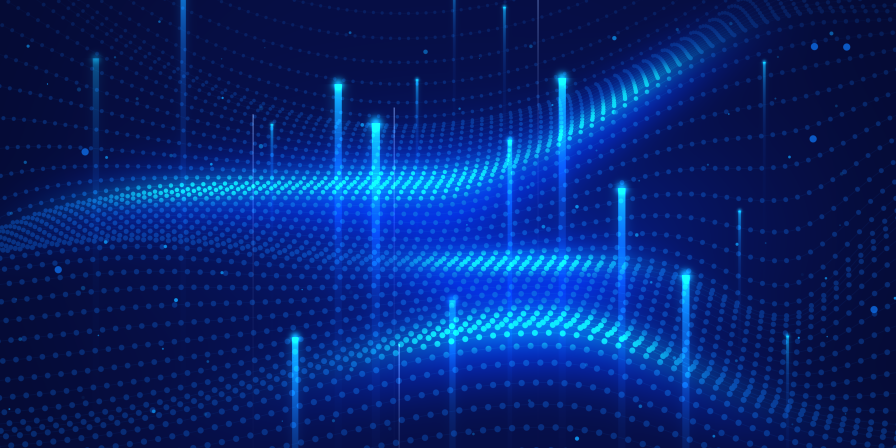
Write a Shadertoy shader that draws this background.

```glsl
// Glowing wave field: rows of dots flow between six stacked level curves
// and pack together on the bright crests. Light beams, threads and sparks
// are laid over it. Units: canvas height = 1, origin at the lower left.

#define NAVY vec3(0.025, 0.055, 0.27)
#define BLUE vec3(0.02, 0.19, 0.88)
#define AZURE vec3(0.05, 0.42, 0.90)
#define CYAN vec3(0.05, 0.92, 1.0)
#define SHEETS 5
#define ROWS 12
#define PACKING 0.7
#define BEAM_FADE 0.2
#define THREAD_FADE 0.09
#define SPARK_CELL 0.14

// Top of each wide beam: x, y, half width, strength
const vec4 beams[10] = vec4[10](
    vec4(0.409, 1.15, 0.006, 1.3), vec4(0.755, 0.812, 0.008, 0.9),
    vec4(0.839, 0.725, 0.009, 1.0), vec4(1.255, 0.826, 0.008, 1.0),
    vec4(1.138, 0.688, 0.005, 0.7), vec4(1.388, 0.580, 0.008, 0.9),
    vec4(1.531, 0.386, 0.008, 0.9), vec4(0.659, 0.247, 0.007, 0.9),
    vec4(1.010, 0.330, 0.007, 0.45), vec4(0.214, 0.870, 0.007, 0.35));
// Top of each thin thread, pale line and loose orb
const vec2 threads[7] = vec2[7](
    vec2(1.706, 0.862), vec2(1.651, 0.530), vec2(1.758, 0.251),
    vec2(1.126, 0.985), vec2(0.931, 0.823), vec2(0.607, 0.723), vec2(1.014, 1.04));
const vec2 paleLines[4] = vec2[4](
    vec2(0.565, 0.745), vec2(0.880, 0.760), vec2(1.201, 1.05), vec2(0.891, 0.232));
const vec2 orbs[6] = vec2[6](
    vec2(0.190, 0.661), vec2(0.130, 0.398), vec2(1.818, 0.896),
    vec2(1.951, 0.309), vec2(1.815, 0.690), vec2(1.890, 0.895));

float hash(vec2 p) {
    return fract(sin(dot(p, vec2(127.1, 311.7))) * 43758.5453);
}

float bump(float x, float center, float width) {
    float d = (x - center) / width;
    return exp(-d * d);
}

float disc(float d, float radius, float px) {
    return 1.0 - smoothstep(radius - 0.7 * px, radius + 0.7 * px, d);
}

// Height of level curve k, from the lowest to the highest
float level(int k, float x) {
    float arch = 0.02 + 0.255 * bump(x, 1.22, x < 1.22 ? 0.75 : 0.46);
    float bowl = 0.72 + 0.5 * (x - 0.9) * (x - 0.9);
    if (k == 0) return 0.5 * arch - 0.32;
    if (k == 1) return arch;
    if (k == 2) return 0.415 + 0.05 * bump(x, 0.3, 0.35)
        - 0.12 * bump(x, 1.75, 0.2) + 0.15 * smoothstep(1.75, 2.1, x);
    if (k == 3) return 0.59 - 0.1 * exp(-x / 0.2) + 0.385 * smoothstep(0.95, 1.85, x);
    return k == 4 ? bowl : bowl + 0.5;
}

// Light along level k: narrow core in x, wide halo in y
vec2 crest(vec2 p, int k, float center, float width, float height) {
    float dy = p.y - level(k, p.x);
    return vec2(bump(p.x, center, width) * bump(dy, 0.0, height),
                bump(p.x, center, width * 1.25) * bump(dy, -0.02, height * 2.4));
}

// Dot rows: x = dots, y = connecting lines
vec2 waveRows(vec2 p, float px) {
    vec2 mask = vec2(0.0);
    for (int s = 0; s < SHEETS; s++) {
        vec2 here = vec2(level(s, p.x), level(s + 1, p.x));
        vec2 next = vec2(level(s, p.x + 0.01), level(s + 1, p.x + 0.01));
        vec2 slopes = (next - here) / 0.01;
        for (int r = 0; r < ROWS; r++) {
            float t = float(r) / float(ROWS);
            float eased = mix(t, t * t * (3.0 - 2.0 * t), PACKING);
            float dy = p.y - mix(here.x, here.y, eased);
            float slope = mix(slopes.x, slopes.y, eased);
            float depth = (float(s) + t) / float(SHEETS);
            float gap = mix(0.034, 0.018, depth);
            float shift = float(s * ROWS + r) * 0.37;
            float dx = (fract(p.x / gap + shift) - 0.5) * gap;
            float d = length(vec2(dx, dy + slope * dx));
            mask.x = max(mask.x, disc(d, mix(0.0075, 0.0032, depth), px));
            float lineDist = abs(dy) / sqrt(1.0 + slope * slope);
            mask.y = max(mask.y, disc(lineDist, 0.0008, px));
        }
    }
    return mask;
}

// Light falling from a head at the top
vec3 beam(vec2 p, vec2 top, float halfWidth, float fade, float px) {
    vec2 d = p - top;
    float tail = exp(min(d.y, 0.0) / fade) * disc(d.y, 0.0, px);
    float body = disc(abs(d.x), halfWidth, px) + 0.25 * bump(d.x, 0.0, halfWidth * 2.5);
    float head = bump(length(d), 0.0, halfWidth * 1.6);
    return mix(AZURE, CYAN, tail) * tail * body * 0.75 + CYAN * head * 0.7;
}

void mainImage(out vec4 fragColor, in vec2 fragCoord) {
    float px = 1.0 / iResolution.y;
    vec2 p = fragCoord * px;

    // Crest lights and the broad central haze
    vec2 light = 0.75 * crest(p, 3, 0.46, 0.27, 0.034)
        + crest(p, 3, 0.93, 0.22, 0.042) + 0.85 * crest(p, 3, 1.39, 0.18, 0.034)
        + 0.9 * crest(p, 2, 1.16, 0.25, 0.028) + crest(p, 1, 1.18, 0.36, 0.045);
    float core = min(light.x, 1.0);
    float haze = bump(p.x, 1.08, 0.5) * bump(p.y, 0.47, 0.24);
    float halo = min(0.75 * light.y + 0.45 * haze, 1.0);
    float vignette = 1.0 - 0.25 * smoothstep(0.5, 1.2, length(p - vec2(1.0, 0.5)));
    vec3 color = mix(NAVY * vignette, BLUE, halo) + vec3(0.0, 0.28, 0.08) * core;

    // Dotted waves
    vec2 rows = waveRows(p, px);
    float opacity = clamp(0.32 + 0.45 * halo + 0.5 * core, 0.0, 1.0);
    opacity *= 1.0 - 0.45 * smoothstep(0.65, 1.0, p.y);
    vec3 dotColor = mix(AZURE, CYAN, smoothstep(0.1, 0.8, core));
    color = mix(color, dotColor, max(rows.x, 0.25 * rows.y) * opacity);

    // Beams, threads and pale lines
    for (int i = 0; i < 10; i++)
        color += beams[i].w * beam(p, beams[i].xy, beams[i].z, BEAM_FADE, px);
    for (int i = 0; i < 7; i++)
        color += 0.6 * beam(p, threads[i], 0.003, THREAD_FADE, px);
    for (int i = 0; i < 4; i++) {
        vec2 d = p - paleLines[i];
        float glow = disc(abs(d.x), 0.0015, px) * disc(d.y, 0.0, px);
        color += vec3(0.3, 0.36, 0.4) * glow * exp(min(d.y, 0.0) / BEAM_FADE);
    }

    // Loose orbs and random sparks
    for (int i = 0; i < 6; i++)
        color = mix(color, AZURE, 0.8 * disc(length(p - orbs[i]), 0.008, px));
    vec2 cell = floor(p / SPARK_CELL);
    vec2 offset = 0.15 + 0.7 * vec2(hash(cell), hash(cell + 17.0));
    float size = mix(0.001, 0.005, hash(cell + 31.0));
    float spark = disc(length(p - (cell + offset) * SPARK_CELL), size, px);
    color = mix(color, mix(AZURE, CYAN, 0.3), spark * hash(cell + 53.0));

    fragColor = vec4(clamp(color, 0.0, 1.0), 1.0);
}
```
